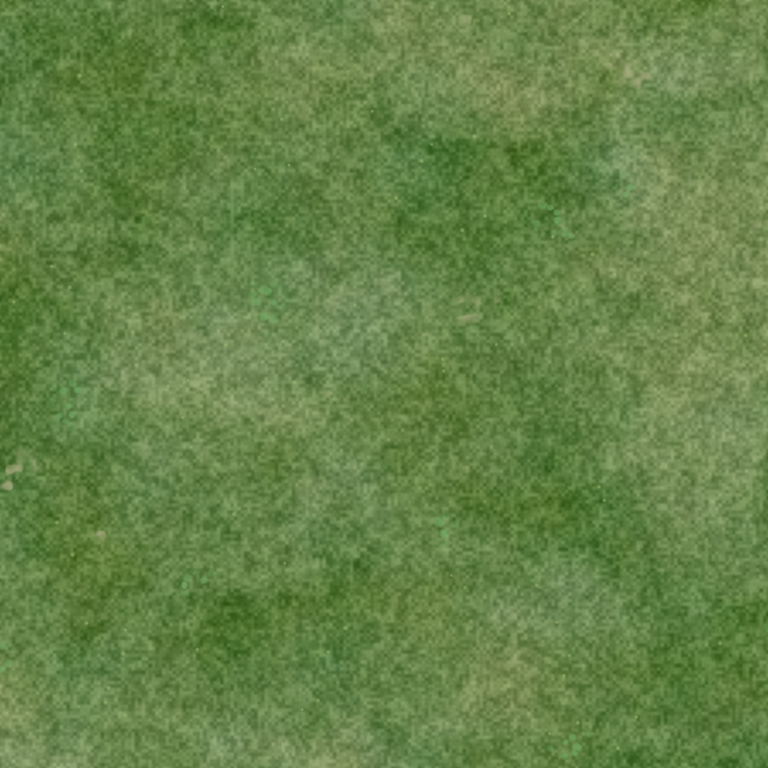
Give the GLSL for this texture, as a WebGL 1 fragment shader.

```glsl
precision highp float;
// Draws a worn meadow lawn seen from above: lush and dry patches, fine grain, straw and clover.
uniform vec2 u_resolution;

const vec3 LUSH = vec3(0.315, 0.458, 0.195);
const vec3 MEADOW = vec3(0.390, 0.512, 0.280);
const vec3 DRY = vec3(0.475, 0.562, 0.360);
const vec3 STRAW = vec3(0.690, 0.690, 0.530);
const vec3 CLOVER = vec3(0.450, 0.670, 0.400);
const vec3 PETAL = vec3(0.600, 0.700, 0.420);

float hash(vec2 p) {
  vec3 q = fract(vec3(p.xyx) * 0.1031);
  q += dot(q, q.yzx + 33.33);
  return fract((q.x + q.y) * q.z);
}

vec2 hash2(vec2 p) {
  return vec2(hash(p + 17.0), hash(p + 59.0));
}

// Smooth value noise in 0..1
float noise(vec2 p) {
  vec2 cell = floor(p);
  vec2 f = fract(p);
  f = f * f * (3.0 - 2.0 * f);
  float low = mix(hash(cell), hash(cell + vec2(1.0, 0.0)), f.x);
  float high = mix(hash(cell + vec2(0.0, 1.0)), hash(cell + 1.0), f.x);
  return mix(low, high, f.y);
}

// Layered noise, normalised to 0..1
float fbm(vec2 p) {
  float sum = 0.0;
  float weight = 0.533;
  for (int i = 0; i < 4; i++) {
    sum += weight * noise(p);
    p = mat2(1.6, 1.2, -1.2, 1.6) * p + 7.3;
    weight *= 0.5;
  }
  return sum;
}

// Soft round spots, one per grid cell with the given chance; radius in cells
float scatter(vec2 p, float chance, float radius, float softness) {
  vec2 cell = floor(p);
  float cover = 0.0;
  for (int y = -1; y <= 1; y++) {
    for (int x = -1; x <= 1; x++) {
      vec2 id = cell + vec2(float(x), float(y));
      float size = radius * mix(0.6, 1.0, hash(id + 83.0));
      float d = length(p - id - hash2(id));
      float spot = 1.0 - smoothstep(size * (1.0 - softness), size, d);
      cover = max(cover, spot * step(hash(id + 31.0), chance));
    }
  }
  return cover;
}

// Fine blades: signed brightness from three sizes of grain
float bladeGrain(vec2 p) {
  float tufts = noise(p * 46.0 + 3.0) - 0.5;
  float blades = noise(p * 112.0 + 21.0) - 0.5;
  float tips = noise(p * 225.0 + 47.0) - 0.5;
  return 0.075 * tufts + 0.115 * blades + 0.15 * tips;
}

// Three-stop ramp from lush to dry grass
vec3 grassColour(float dryness) {
  vec3 lower = mix(LUSH, MEADOW, smoothstep(0.0, 0.5, dryness));
  return mix(lower, DRY, smoothstep(0.45, 1.0, dryness));
}

void main() {
  vec2 p = gl_FragCoord.xy / u_resolution;
  vec2 warp = vec2(fbm(p * 13.0 + 5.0), fbm(p * 13.0 + 71.0)) - 0.5;
  vec2 bent = p + 0.10 * warp;

  // Broad patches, slightly flattened, with ragged borders
  float patches = fbm(bent * vec2(4.5, 5.5) + 12.0);
  float mottle = fbm(p * 20.0 + 40.0);
  float dryness = 0.52 + 1.8 * (patches - 0.5) + 0.5 * (mottle - 0.5);
  vec3 colour = grassColour(clamp(dryness, 0.0, 1.0));

  // Drift between yellowish and bluish green
  float warmth = fbm(p * 9.0 + 90.0) - 0.5;
  colour += warmth * vec3(0.06, 0.0, -0.05);
  colour += bladeGrain(p) * vec3(1.0, 0.92, 0.9);

  // Clover: small bright leaves in loose groups
  float cloverGroup = scatter(bent * 5.0 + 30.0, 0.25, 0.22, 0.7);
  float leaves = scatter(p * 75.0 + 11.0, 0.6, 0.6, 0.6);
  colour = mix(colour, CLOVER, 0.65 * cloverGroup * leaves);

  // Straw: pale broken flecks in worn spots
  float wornSpot = scatter(bent * 6.0 + 64.0, 0.32, 0.36, 0.9);
  float flecks = smoothstep(0.55, 0.85, noise(p * 82.0 + 15.0));
  colour = mix(colour, STRAW, 0.75 * wornSpot * flecks);

  // Single pale petals
  float petals = scatter(p * 48.0 + 9.0, 0.025, 0.2, 0.7);
  colour = mix(colour, PETAL, 0.6 * petals);

  gl_FragColor = vec4(clamp(colour, 0.0, 1.0), 1.0);
}
```
